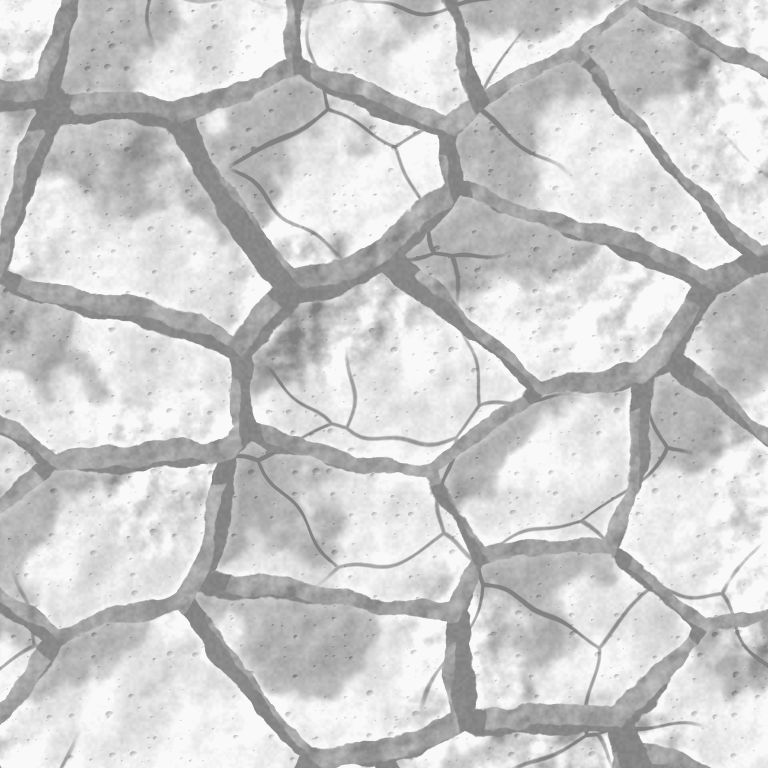
Reproduce this texture procedurally as a WebGL 2 fragment shader.

```glsl
#version 300 es
precision highp float;
// Sunlit dried mud: thick curling plates split by deep grey cracks.
uniform vec2 u_resolution;
out vec4 fragColor;

vec2 hash2(vec2 p) {
  vec3 q = fract(vec3(p.xyx) * vec3(0.1031, 0.1030, 0.0973));
  q += dot(q, q.yzx + 33.33);
  return fract((q.xx + q.yz) * q.zy);
}

float valueNoise(vec2 p) {
  vec2 i = floor(p), f = fract(p);
  f = f * f * (3.0 - 2.0 * f);
  float low = mix(hash2(i).x, hash2(i + vec2(1, 0)).x, f.x);
  float high = mix(hash2(i + vec2(0, 1)).x, hash2(i + vec2(1, 1)).x, f.x);
  return mix(low, high, f.y);
}

float fbm(vec2 p) {
  float sum = 0.0, amp = 0.5;
  for (int i = 0; i < 5; i++) {
    sum += amp * valueNoise(p);
    p = mat2(1.6, 1.2, -1.2, 1.6) * p + 7.3;
    amp *= 0.5;
  }
  return sum;
}

// Layered sines bend the straight cell borders.
vec2 sineWarp(vec2 p, float amount) {
  vec2 w = sin(p.yx * vec2(9.0, 11.0) + vec2(0.4, 2.1));
  w += 0.5 * sin(p.yx * vec2(23.0, 19.0) + p * 8.0 + 1.7);
  w += 0.22 * sin(p.yx * vec2(57.0, 63.0) - p * 21.0);
  return p + amount * w;
}

// Cellular distance to the nearest border, in canvas units.
float plateEdge(vec2 p, vec2 cells, float seed, out vec2 local, out vec2 id) {
  vec2 q = p * cells + seed, base = floor(q), f = fract(q);
  vec2 nearest = vec2(8.0);
  for (int y = -1; y <= 1; y++)
    for (int x = -1; x <= 1; x++) {
      vec2 g = vec2(x, y);
      vec2 r = g + mix(vec2(0.1), vec2(0.9), hash2(base + g)) - f;
      if (dot(r, r) < dot(nearest, nearest)) { nearest = r; id = base + g; }
    }
  float edge = 1.0;
  for (int y = -2; y <= 2; y++)
    for (int x = -2; x <= 2; x++) {
      vec2 g = vec2(x, y);
      vec2 r = g + mix(vec2(0.1), vec2(0.9), hash2(base + g)) - f;
      vec2 between = r - nearest;
      if (dot(between, between) > 1e-4) {
        vec2 n = normalize(between);
        edge = min(edge, dot(0.5 * (nearest + r), n) / length(n * cells));
      }
    }
  local = -nearest / cells;
  return edge;
}

// Signed distance inside a plate top, with crumbled, uneven rims.
float plateTop(vec2 p, out vec2 local, out vec2 id) {
  float edge = plateEdge(sineWarp(p, 0.011), vec2(3.5, 4.5), 13.0, local, id);
  float crumble = 0.012 * (fbm(p * 42.0) - 0.5);
  return edge - mix(0.006, 0.023, valueNoise(p * 6.0 + 3.0)) + crumble;
}

// Small pits: shaded on one side, lit on the other.
float pits(vec2 p, float density, float chance) {
  vec2 q = p * density, i = floor(q);
  vec2 h = hash2(i + 51.0);
  vec2 d = fract(q) - mix(vec2(0.3), vec2(0.7), h);
  float radius = mix(0.1, 0.26, h.y);
  float bowl = 1.0 - smoothstep(radius * 0.6, radius, length(d * vec2(1.0, 1.3)));
  float side = dot(d, vec2(-0.6, 0.8)) / radius;
  return step(hash2(i + 9.0).x, chance) * bowl * (0.35 + side);
}

// Slope of the crust toward the light.
float relief(vec2 p, float scale) {
  vec2 q = p * scale;
  return fbm(q + vec2(0.22, -0.16)) - fbm(q);
}

float crust(vec2 p, vec2 local, vec2 id, float top) {
  float drift = 0.35 * (p.y - p.x) + 0.7 * (hash2(id).y - 0.5);
  float shade = 4.0 * local.y - 2.2 * local.x + 2.4 * (fbm(p * 7.0) - 0.5) + drift;
  float lit = 0.98 - 0.12 * valueNoise(p * 15.0 + 8.0);
  float tone = mix(lit, 0.71, smoothstep(0.03, 0.32, shade));
  float rough = mix(0.3, 1.1, smoothstep(0.45, 0.75, valueNoise(p * 5.0 + 21.0)));
  tone += rough * relief(p, 19.0);
  tone -= 0.24 * pits(p, 38.0, 0.3) + 0.17 * pits(p + 0.37, 75.0, 0.22);
  // Hairline fractures that fade in and out.
  vec2 subLocal, subId;
  float hair = plateEdge(sineWarp(p, 0.02), vec2(5.0, 6.0), 47.0, subLocal, subId);
  float present = smoothstep(0.5, 0.68, valueNoise(p * 5.0 + 40.0));
  tone -= 0.32 * present * (1.0 - smoothstep(0.0008, 0.0038, hair));
  // Pale worn rim.
  return tone + 0.06 * (1.0 - smoothstep(0.0, 0.011, top));
}

void main() {
  vec2 p = gl_FragCoord.xy / u_resolution.y;
  vec2 local, id, wallLocal, wallId;
  float top = plateTop(p, local, id);
  float wall = plateTop(p + vec2(-0.012, 0.027), wallLocal, wallId);
  float grain = valueNoise(p * 240.0) - 0.5;

  // Crack floor, then exposed plate sides, then the plate tops.
  float tone = 0.535 + 0.05 * (fbm(p * 25.0) - 0.5);
  float side = 0.635 + 0.45 * relief(p, 30.0) + 0.06 * (valueNoise(p * 8.0) - 0.5);
  tone = mix(tone, side, smoothstep(-0.0015, 0.0015, wall));
  tone = mix(tone, crust(p, local, id, top), smoothstep(-0.0013, 0.0013, top));
  tone += 0.05 * grain;
  fragColor = vec4(vec3(clamp(tone, 0.51, 0.975)), 1.0);
}
```
